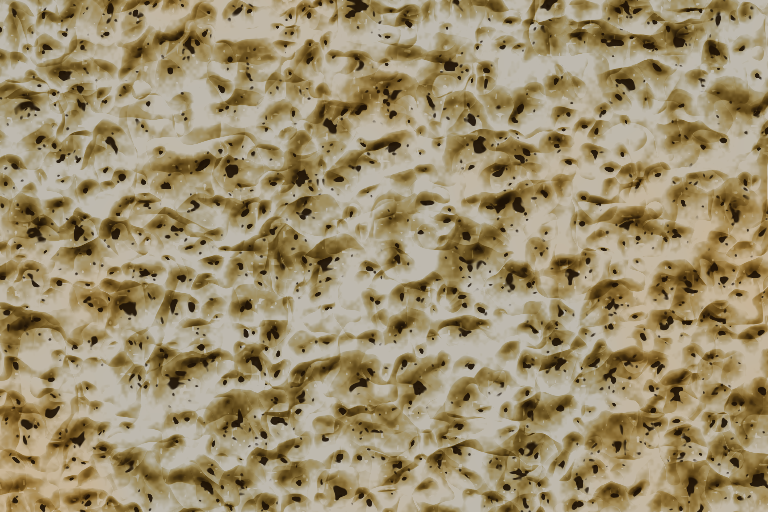
Write a Shadertoy shader that draws this texture.

```glsl
// Draws a porous, sponge-like crust: pale ridges, ochre pits and dark pinholes lit from above.

const vec3 PINHOLE = vec3(0.11, 0.065, 0.02);
const vec3 UMBER   = vec3(0.37, 0.27, 0.09);
const vec3 OCHRE   = vec3(0.53, 0.42, 0.20);
const vec3 STRAW   = vec3(0.64, 0.55, 0.35);
const vec3 CREAM   = vec3(0.67, 0.61, 0.48);
const vec3 CHALK   = vec3(0.76, 0.72, 0.66);
const vec3 WARM_TINT = vec3(1.07, 0.97, 0.80);
const vec3 COOL_TINT = vec3(0.98, 1.01, 1.04);

const vec3 LIGHT_DIR = vec3(-0.18, 0.48, 0.80);
const vec3 PIT_SCALES = vec3(9.5, 16.0, 26.0);  // cells per canvas height
const vec3 PIT_FILL   = vec3(0.80, 0.66, 0.48); // share of cells holding a pit
const float PIT_DEPTH = 0.55;
const float NESTING   = 0.45;                   // how much pits inside pits add
const float OCCLUSION = 0.75;
const float TONE_CENTRE = 0.52;
const float SHADE_CONTRAST = 3.8;
const float LIGHT_CONTRAST = 6.0;
const float GRAIN = 0.18;

vec4 hash4(vec2 p) {
    vec4 q = fract(p.xyxy * vec4(0.1031, 0.1030, 0.0973, 0.1099));
    q += dot(q, q.wzxy + 33.33);
    return fract((q.xxyz + q.yzzw) * q.zywx);
}

float noise(vec2 p) {
    vec2 cell = floor(p), f = fract(p);
    f = f * f * (3.0 - 2.0 * f);
    float low  = mix(hash4(cell).x, hash4(cell + vec2(1, 0)).x, f.x);
    float high = mix(hash4(cell + vec2(0, 1)).x, hash4(cell + vec2(1, 1)).x, f.x);
    return mix(low, high, f.y);
}

float fbm(vec2 p) {
    float sum = 0.0, amp = 0.5;
    for (int i = 0; i < 4; i++) {
        sum += amp * noise(p);
        p = mat2(1.6, 1.2, -1.2, 1.6) * p + 7.3;
        amp *= 0.5;
    }
    return sum;
}

// One layer of scattered pits: x = depth in cell units, y = pinhole mask
vec2 pitLayer(vec2 p, float scale, float fill, float seed) {
    vec2 q = p * scale + seed, cell = floor(q);
    float depth = 0.0, hole = 0.0;
    float ragged = 0.40 * (noise(p * 110.0) - 0.5);
    for (int j = -1; j <= 1; j++)
    for (int i = -1; i <= 1; i++) {
        vec2 id = cell + vec2(i, j);
        vec4 rnd = hash4(id + seed);
        if (rnd.z > fill) continue;
        vec2 d = q - id - 0.15 - 0.7 * rnd.xy;
        d.y *= d.y > 0.0 ? 1.15 : 0.85;            // steeper upper wall
        float turn = 6.283 * fract(rnd.w * 7.0);
        vec2 axis = vec2(cos(turn), sin(turn));
        d = vec2(dot(d, axis) * 0.88, dot(d, vec2(-axis.y, axis.x)) * 1.12);
        float radius = mix(0.36, 0.70, rnd.w);
        float x = length(d) / radius;
        float bowl = 1.0 - smoothstep(0.0, 1.0, x);
        float cone = max(1.0 - x, 0.0);
        depth = max(depth, radius * mix(bowl, cone, 0.5));
        float size = mix(-0.20, 0.18, step(0.30, fract(rnd.x * 13.0)));
        hole = max(hole, 1.0 - smoothstep(size - 0.07, size + 0.03, x + ragged));
    }
    return vec2(depth, hole);
}

// x = surface height in canvas units, y = occlusion, z = pinhole mask
vec3 surface(vec2 p) {
    vec2 w = p + 0.028 * (vec2(noise(p * 9.0), noise(p * 9.0 + 41.0)) - 0.5)
               + 0.013 * (vec2(noise(p * 34.0), noise(p * 34.0 + 17.0)) - 0.5);
    vec2 deepest = vec2(0.0), total = vec2(0.0);   // depth, occlusion
    float hole = 0.0;
    for (int i = 0; i < 3; i++) {
        vec2 pit = pitLayer(w, PIT_SCALES[i], PIT_FILL[i], 19.0 * float(i + 1));
        vec2 both = pit.x * vec2(PIT_DEPTH / PIT_SCALES[i], 1.0);
        deepest = max(deepest, both);
        total += both;
        hole = max(hole, pit.y);
    }
    vec2 pits = mix(deepest, total, NESTING);
    // Torn facets and creases between the pits
    float height = -pits.x;
    height += 0.034 * abs(noise(w * 13.0 + 5.0) - 0.5);
    height += 0.015 * abs(noise(w * 29.0 + 9.0) - 0.5);
    height += 0.030 * fbm(p * 7.0 + 3.0);
    return vec3(height, pits.y, hole);
}

// Colour ramp whose stops follow the share of each colour
vec3 ramp(float t) {
    vec3 c = mix(PINHOLE, UMBER, clamp((t - 0.015) / 0.065, 0.0, 1.0));
    c = mix(c, OCHRE, clamp((t - 0.08) / 0.14, 0.0, 1.0));
    c = mix(c, STRAW, clamp((t - 0.22) / 0.175, 0.0, 1.0));
    c = mix(c, CREAM, clamp((t - 0.395) / 0.215, 0.0, 1.0));
    return mix(c, CHALK, clamp((t - 0.61) / 0.26, 0.0, 1.0));
}

void mainImage(out vec4 fragColor, in vec2 fragCoord) {
    vec2 p = fragCoord / iResolution.y;
    vec3 light = normalize(LIGHT_DIR);

    // Relief lighting with a short shadow towards the light
    const float STEP = 0.0018;
    vec3 here = surface(p);
    vec2 slope = vec2(surface(p + vec2(STEP, 0)).x, surface(p + vec2(0, STEP)).x) - here.x;
    vec3 normal = normalize(vec3(-slope / STEP, 1.0));
    float lit = max(dot(normal, light), 0.0);
    float rise = surface(p + 0.03 * light.xy).x - here.x;
    float tone = lit - OCCLUSION * here.y - 2.5 * max(rise - 0.006, 0.0);

    // Fine crystalline grain and sparse glints
    tone += GRAIN * (noise(p * 150.0) - 0.5) + 0.14 * (fbm(p * 45.0) - 0.47);
    tone += 0.3 * smoothstep(0.84, 0.96, noise(p * 130.0 + 60.0)) * smoothstep(0.05, 0.3, here.y);

    tone -= TONE_CENTRE;
    float contrast = tone < 0.0 ? SHADE_CONTRAST : LIGHT_CONTRAST;
    vec3 color = ramp(1.0 / (1.0 + exp(-contrast * tone)));
    float warmth = smoothstep(0.35, 0.72, fbm(p * 2.3 + 11.0));
    color *= mix(COOL_TINT, WARM_TINT, warmth * 0.65);
    color = mix(color, PINHOLE, 0.92 * here.z);

    // Tiny stray specks gathered in the pits
    vec2 speckCell = p * 70.0 + 0.8 * vec2(noise(p * 60.0), noise(p * 60.0 + 33.0));
    vec4 rnd = hash4(floor(speckCell) + 70.0);
    float speck = 1.0 - smoothstep(0.08, 0.28, length(fract(speckCell) - 0.3 - 0.4 * rnd.xy));
    speck *= step(0.88, rnd.z) * smoothstep(0.1, 0.25, here.y);
    color = mix(color, PINHOLE, 0.8 * speck);
    fragColor = vec4(clamp(color, 0.0, 1.0), 1.0);
}
```
